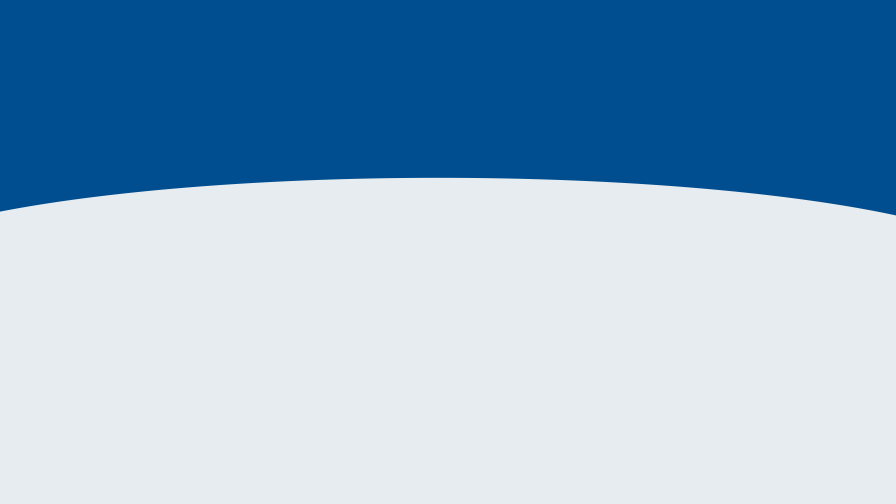
Give the GLSL for this background, as a Shadertoy shader.

```glsl
// A pale, flat hill under a deep blue sky, with a broad curved horizon.
// The horizon is the upper arc of a wide ellipse, and its edge is smoothed
// over about one pixel by the vertical distance to the arc.

// Height of the horizon at x, both as fractions of the canvas.
float horizonHeight(float x) {
    float u = (x - 0.4896) / 0.651;
    return 0.4504 + 0.1968 * sqrt(max(1.0 - u * u, 0.0));
}

void mainImage(out vec4 fragColor, in vec2 fragCoord) {
    vec2 uv = fragCoord / iResolution.xy;
    vec3 skyBlue = vec3(0.0, 0.304, 0.561);
    vec3 paleGrey = vec3(0.902, 0.925, 0.941);

    // Coverage of the hill within this pixel
    float pixelsBelow = (horizonHeight(uv.x) - uv.y) * iResolution.y;
    float hill = clamp(pixelsBelow + 0.5, 0.0, 1.0);

    fragColor = vec4(mix(skyBlue, paleGrey, hill), 1.0);
}
```
